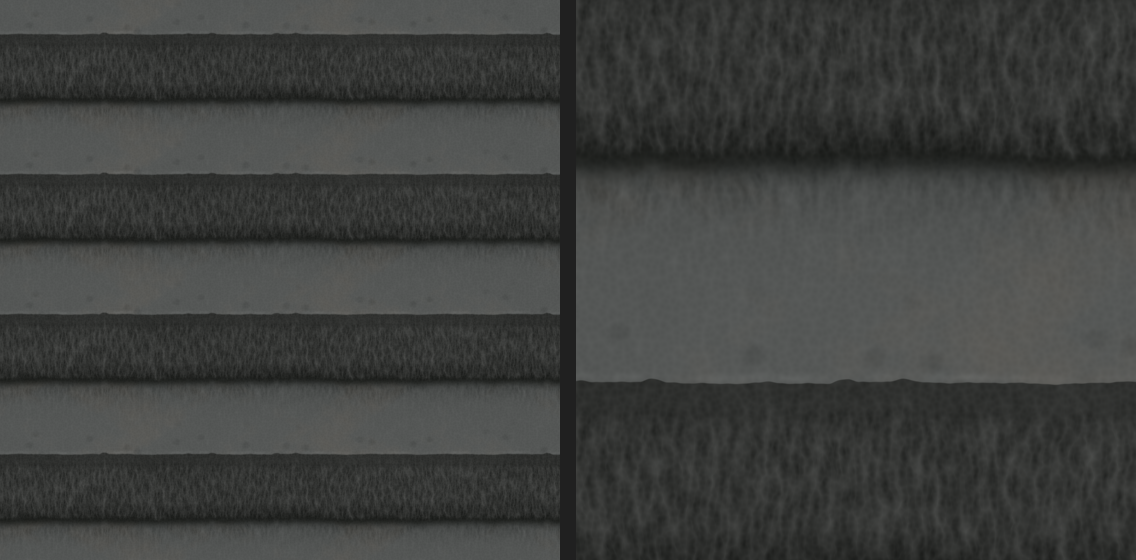
Left: the whole. Right: its middle third, enlarged.
Reproduce this texture procedurally as a Shadertoy shader.

```glsl
// Four worn grey steps: dark, vertically brushed risers between smooth treads.
// Each step is a vertical tone profile, roughened by wrapping cellular noise
// (brush marks, grain, pits) and by layered sines (stains, uneven edges).

const float STEPS = 4.0;
const float STEP_OFFSET = 0.245;   // top margin, in step heights
const float RISER_HEIGHT = 0.468;  // share of a step taken by the riser
const float TAU = 6.2831853;

const vec3 SHADOW_COLOR = vec3(0.105, 0.112, 0.102);
const vec3 RISER_COLOR = vec3(0.202, 0.207, 0.200);
const vec3 TREAD_COLOR = vec3(0.338, 0.347, 0.342);
const vec3 WARM_STAIN = vec3(0.012, 0.002, -0.006);

vec2 hash2(vec2 p) {
    vec3 q = fract(p.xyx * vec3(0.1031, 0.1030, 0.0973));
    q += dot(q, q.yzx + 33.33);
    return fract((q.xx + q.yz) * q.zy);
}

// Distance to the nearest scattered point; wraps on the unit square.
float cellular(vec2 uv, vec2 cells, float seed) {
    vec2 p = uv * cells;
    vec2 base = floor(p);
    float nearest = 2.0;
    for (int j = -1; j <= 1; j++) {
        for (int i = -1; i <= 1; i++) {
            vec2 cell = base + vec2(i, j);
            vec2 point = cell + hash2(mod(cell, cells) + seed);
            nearest = min(nearest, distance(p, point));
        }
    }
    return nearest;
}

// Layered sines with whole frequencies, roughly -1 to 1.
float waves(vec2 uv, vec2 frequency, float seed) {
    float sum = 0.0;
    float weight = 0.5;
    for (int i = 0; i < 5; i++) {
        vec2 phase = TAU * hash2(vec2(float(i), seed));
        sum += weight * sin(TAU * frequency.x * uv.x + phase.x
             + 1.4 * sin(TAU * (frequency.y * uv.y + uv.x) + phase.y));
        frequency = frequency * 2.0 + vec2(1.0, 0.0);
        weight *= 0.65;
    }
    return sum;
}

// Long fine marks, centred on zero.
float brushMarks(vec2 uv) {
    vec2 bent = uv + vec2(0.0025 * waves(uv, vec2(5.0, 2.0), 3.0), 0.0);
    float coarse = cellular(bent, vec2(130.0, 9.0), 11.0);
    float fine = cellular(bent, vec2(230.0, 20.0), 47.0);
    return 0.55 * coarse + 0.45 * fine - 0.46;
}

vec3 riserColor(vec2 uv, float depth, float marks, float stain) {
    float brushed = smoothstep(0.02, 0.15, depth);
    float tone = mix(-0.018, 0.012, brushed);
    tone -= 0.045 * smoothstep(0.30, RISER_HEIGHT, depth);
    tone += marks * mix(0.04, 0.16, brushed) + 0.010 * stain;
    // Thin dark seams under the lip
    float seam = depth - 0.075 - 0.006 * waves(uv, vec2(2.0, 1.0), 8.0);
    tone -= 0.012 * exp(-pow(seam / 0.012, 2.0));
    return RISER_COLOR + tone;
}

vec3 treadColor(vec2 uv, float depth, float marks, float stain) {
    float below = max(depth - RISER_HEIGHT, 0.0);
    float shade = exp(-below / (0.085 + 0.025 * stain));
    float tone = -0.125 * shade + marks * (0.015 + 0.20 * shade);
    tone += 0.009 * stain;
    // Sparse pits, mostly towards the lip
    float pit = 1.0 - smoothstep(0.04, 0.17, cellular(uv, vec2(17.0, 5.0), 71.0));
    tone -= 0.028 * pit * smoothstep(0.70, 0.92, depth);
    // Worn, broken highlight along the lip
    float lip = exp(-pow((depth - 0.988) / 0.010, 2.0));
    tone += lip * (0.018 + 0.022 * waves(uv, vec2(9.0, 0.0), 5.0));
    return TREAD_COLOR + tone + WARM_STAIN * max(stain, 0.0);
}

void mainImage(out vec4 fragColor, in vec2 fragCoord) {
    vec2 canvas = fragCoord / iResolution.xy;
    vec2 uv = vec2(canvas.x, fract(STEPS * (1.0 - canvas.y) - STEP_OFFSET));
    float blur = STEPS / iResolution.y;

    float marks = brushMarks(uv);
    float stain = waves(uv, vec2(2.0, 1.0), 21.0);
    float grain = cellular(uv, vec2(240.0, 60.0), 93.0) - 0.46;

    // Depth below the lip, with small chips pushing the edge about
    float chip = 1.0 - smoothstep(0.05, 0.22, cellular(vec2(uv.x, 0.5), vec2(23.0, 1.0), 31.0));
    float edgeShift = 0.004 * waves(vec2(uv.x, 0.0), vec2(7.0, 0.0), 2.0) + 0.010 * chip;
    float depth = fract(uv.y + 0.25) - 0.25 + edgeShift;
    float treadDepth = depth < 0.2 ? depth + 1.0 : depth;

    // Ragged foot of the riser
    float foot = depth - RISER_HEIGHT - 0.035 * marks
               - 0.006 * waves(vec2(uv.x, 0.0), vec2(3.0, 0.0), 6.0);
    float riser = smoothstep(-blur, blur, depth) * (1.0 - smoothstep(-0.012, 0.012 + blur, foot));

    vec3 color = mix(treadColor(uv, treadDepth, marks, stain),
                     riserColor(uv, depth, marks, stain), riser);
    float crease = exp(-pow(foot / (foot < 0.0 ? 0.026 : 0.035), 2.0));
    color = mix(color, SHADOW_COLOR, crease * (0.72 + 0.12 * stain));
    color += grain * mix(0.022, 0.035, riser);
    fragColor = vec4(color, 1.0);
}
```
